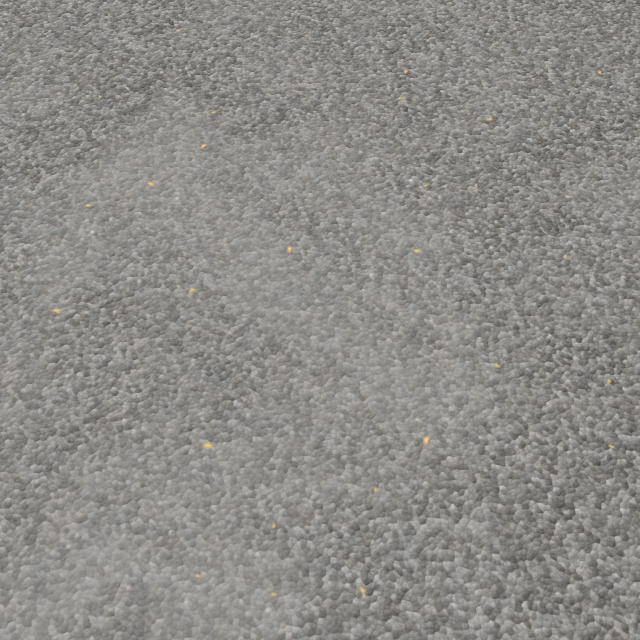
Write a WebGL 1 fragment shader that draws this texture.

```glsl
precision highp float;
uniform vec2 u_resolution;

#define HORIZON 2.6
#define GRAIN_SCALE 280.0
#define GRAIN_TONE 0.195
#define GRAIN_RELIEF 0.095
#define CREVICE_DEPTH 0.04
#define PATCH_TONE 0.085
#define FLECK_SCALE 18.0
#define FLECK_SHARE 0.25
#define FLECK_RADIUS 0.042
#define ASPHALT vec3(0.555, 0.548, 0.535)

vec3 hash3(vec2 p) {
  vec3 q = fract(p.xyx * vec3(0.1031, 0.1030, 0.0973));
  q += dot(q, q.yxz + 33.33);
  return fract((q.xxy + q.yzz) * q.zyx);
}

// Soft cellular noise: x = stone tone, y = lit slope, z = openness of the gap
vec3 stones(vec2 p) {
  vec2 cell = floor(p);
  float nearest = 9.0, second = 9.0;
  vec3 sum = vec3(0.0);
  for (int j = -1; j <= 1; j++) {
    for (int i = -1; i <= 1; i++) {
      vec2 id = cell + vec2(float(i), float(j));
      vec3 h = hash3(id);
      vec2 toStone = id + h.xy - p;
      float d = dot(toStone, toStone);
      float weight = exp(-7.0 * d);
      sum += weight * vec3(h.z - 0.5, dot(toStone, vec2(0.5, -0.85)), 1.0);
      second = min(second, max(nearest, d));
      nearest = min(nearest, d);
    }
  }
  float gap = sqrt(second) - sqrt(nearest);
  return vec3(sum.xy / sum.z, smoothstep(-0.1, 0.6, gap));
}

float grainTone(vec2 p) {
  vec3 s = stones(p);
  return s.x * GRAIN_TONE + s.y * GRAIN_RELIEF + (s.z - 0.55) * CREVICE_DEPTH;
}

// Broad worn and dusty areas, about -0.5 to 0.5
float wear(vec2 p) {
  p += 0.06 * sin(p.yx * 17.0 + vec2(1.0, 4.0)) + 0.025 * sin(p.yx * 43.0);
  return stones(p * 8.0 + 31.0).x * 0.7 + stones(p * 21.0 + 7.0).x * 0.4;
}

// Scattered bright chips: rgb = colour, a = coverage
vec4 flecks(vec2 p) {
  vec2 cell = floor(p);
  vec3 h = hash3(cell + 211.0);
  vec3 k = hash3(cell + 503.0);
  vec2 r = fract(p) - 0.2 - 0.6 * h.xy;
  float angle = atan(r.y, r.x);
  float lobes = 1.0 + 0.25 * sin(2.0 * angle + 6.3 * k.x) + 0.15 * sin(3.0 * angle + 6.3 * k.y);
  float radius = FLECK_RADIUS * mix(0.6, 1.25, k.z) * lobes;
  float cover = 1.0 - smoothstep(0.3, 1.4, length(r) / radius);
  vec3 colour = mix(vec3(0.82, 0.75, 0.44), vec3(0.93, 0.74, 0.56), k.x);
  colour += 0.1 * (1.0 - smoothstep(0.0, 0.6, length(r) / radius));
  return vec4(colour, cover * step(h.z, FLECK_SHARE) * mix(0.65, 1.0, k.z));
}

void main() {
  vec2 uv = gl_FragCoord.xy / u_resolution;

  // Ground plane receding towards the top
  float depth = 1.0 / (HORIZON - uv.y);
  vec2 ground = vec2((uv.x - 0.5) * depth, depth * HORIZON) + 2.0;

  // Wear fades the grain where the surface is dusty
  float worn = wear(ground);
  float darkSide = smoothstep(0.6, 1.05, uv.x);
  float contrast = clamp(1.0 - 0.8 * worn + 0.15 * darkSide, 0.65, 1.35);

  // Coarse stones with finer grit between them
  vec2 p = ground * GRAIN_SCALE;
  p += 0.25 * sin(p.yx * 0.7);
  float grain = grainTone(p) + 0.4 * grainTone(p * 1.6 + 57.0);

  // Rare pale stones
  vec2 q = ground * GRAIN_SCALE * 0.5;
  vec3 h = hash3(floor(q) + 91.0);
  float pale = step(0.985, h.z) * (1.0 - smoothstep(0.05, 0.36, length(fract(q) - 0.35 - 0.3 * h.xy)));

  float tone = grain * contrast + worn * PATCH_TONE - 0.02 * darkSide + 0.12 * pale;
  float tint = stones(p * 0.4 + 13.0).x;
  vec3 colour = ASPHALT + tone + tint * vec3(0.012, -0.002, -0.016);

  vec4 chip = flecks(ground * FLECK_SCALE);
  gl_FragColor = vec4(mix(colour, chip.rgb, chip.a), 1.0);
}
```
